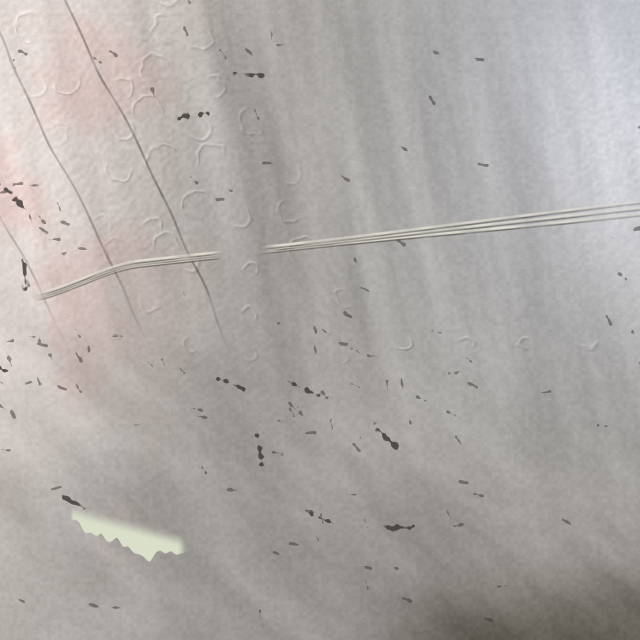
Reproduce this texture procedurally as a Shadertoy shader.

```glsl
// Weathered painted metal: grey and pink sheen, smears, embossed rings,
// a long scratch, cracks, specks and a pale chip.
// Layers are value noise, distance functions and jittered grids.
const vec3 GREY = vec3(0.635, 0.622, 0.605);
const vec3 PINK = vec3(0.885, 0.845, 0.825);
const vec3 COOL = vec3(0.745, 0.755, 0.785);
const vec3 SHADOW = vec3(0.35, 0.33, 0.295);
const vec3 CRACK = vec3(0.23, 0.215, 0.2);
const vec3 BARE = vec3(0.89, 0.875, 0.83);
const vec3 CHIP = vec3(0.85, 0.875, 0.79);
const float GRAIN = 0.075, SMEAR = 0.17, EMBOSS = 0.085;
const float RING_CELL = 0.07;

float hash(vec2 p) {
    return fract(sin(dot(p, vec2(127.1, 311.7))) * 43758.5453);
}

float noise(vec2 p) {
    vec2 i = floor(p), f = fract(p), e = vec2(1, 0);
    f = f * f * (3.0 - 2.0 * f);
    return mix(mix(hash(i), hash(i + e), f.x),
               mix(hash(i + e.yx), hash(i + 1.0), f.x), f.y);
}

float fbm(vec2 p) {
    float sum = 0.0;
    for (float amp = 0.533; amp > 0.06; amp *= 0.5) {
        sum += amp * noise(p);
        p = p * 2.03 + 17.3;
    }
    return sum;
}

float fall(float a, float b, float x) { return 1.0 - smoothstep(a, b, x); }

float blob(vec2 p, float x, float y, float w, float h) {
    vec2 d = (p - vec2(x, y)) / vec2(w, h);
    return exp(-dot(d, d));
}

float line(float d, float w) {
    return fall(0.3 * w, w + 0.7 / iResolution.y, abs(d));
}

// One broken, crooked raised ring
float ring(vec2 d, float r, float seed) {
    float bend = 0.007 * (noise(d * 90.0 + seed * 50.0) - 0.5);
    float x = (length(d) + bend - r) / 0.0024;
    float turn = atan(d.y, d.x + 1e-5) + 6.28 * seed;
    return exp(-x * x) * smoothstep(-0.6, 0.5, sin(turn));
}

// Leathery paint, a slanted band of rings and a row of small ones
float relief(vec2 p) {
    float rough = fall(0.25, 0.5, p.x) * smoothstep(0.35, 0.7, p.y);
    rough += blob(p, 1.0, 0.78, 0.13, 0.2);
    float h = (0.12 + 0.5 * rough) * noise(p * 150.0);
    for (int k = 0; k < 9; k++) {
        vec2 id = floor(p / RING_CELL) + vec2(k % 3 - 1, k / 3 - 1);
        float seed = hash(id + 3.1);
        vec2 c = (id + 0.2 + 0.6 * vec2(hash(id), seed)) * RING_CELL;
        float band = fall(0.12, 0.22, abs(c.x - 0.65 + 0.5 * c.y));
        band *= smoothstep(0.3, 0.55, c.y) * step(0.25, hash(id + 5.3));
        float r = mix(0.012, 0.021, smoothstep(0.4, 0.8, c.y));
        h += band * ring(p - c, r * (0.75 + 0.4 * seed), seed);
    }
    for (float x = 0.63; x < 0.95; x += 0.097)
        h += ring((p - vec2(x, 0.464)) * vec2(0.8, 1.2), 0.01, x * 7.0);
    return h;
}

float damage(vec2 p) {
    return 0.04 + 0.55 * blob(p, 0.05, 0.43, 0.14, 0.06)
         + 0.35 * blob(p, 0.04, 0.66, 0.08, 0.1)
         + 0.25 * blob(p, 0.5, 0.36, 0.2, 0.13)
         + 0.25 * blob(p, 0.4, 0.9, 0.025, 0.1);
}

// Ragged strokes on a jittered grid
float strokes(vec2 p, float cell, float width) {
    float cover = 0.0, ragged = 3.0 * width * (noise(p * 150.0) - 0.4);
    for (int k = 0; k < 9; k++) {
        vec2 id = floor(p / cell) + vec2(k % 3 - 1, k / 3 - 1);
        vec2 c = (id + vec2(hash(id), hash(id + 4.7))) * cell;
        float a = 1.6 + 1.8 * hash(id + 2.3), len = 0.25 * cell;
        vec2 axis = vec2(cos(a), sin(a)), d = p - c;
        d -= axis * clamp(dot(d, axis), -len, len);
        float hit = step(hash(id + 8.9), damage(c));
        cover = max(cover, hit * line(max(length(d) + ragged, 0.0), width));
    }
    return cover;
}

void mainImage(out vec4 fragColor, in vec2 fragCoord) {
    vec2 p = fragCoord / iResolution.xy;
    // Broad sheen
    float left = fall(-0.02, 0.42, p.x - 0.18 * p.y + 0.09);
    left *= mix(0.45, 1.0, smoothstep(0.2, 0.55, p.y));
    vec3 col = mix(GREY, PINK, left);
    float cool = smoothstep(0.4, 1.05, p.x) * smoothstep(0.1, 0.95, p.y);
    col = mix(col, COOL, cool) + 0.08 * blob(p, 1.0, 0.75, 0.13, 0.2);
    col -= 0.06 * fall(0.0, 0.35, p.y) * smoothstep(0.1, 0.5, p.x);
    col.gb -= 0.05 * left * smoothstep(0.45, 0.65, fbm(p * 7.0));
    float dark = fall(-0.02, 0.16, p.y) * smoothstep(0.5, 0.85, p.x);
    col = mix(col, SHADOW, dark);
    // Smears, steep above and diagonal below; grain and relief
    float steep = fbm(vec2(24.0 * p.x + 5.0 * p.y, p.y * 2.5));
    float slant = fbm(vec2(12.0 * p.x + 13.0 * p.y, 4.0 * (p.y - p.x)));
    float above = smoothstep(0.4, 0.75, p.y + 0.3 * p.x);
    col += SMEAR * (mix(slant, steep, above) - 0.5);
    col += GRAIN * (fbm(p * 170.0) - 0.5);
    vec2 tilt = vec2(-0.0013, 0.0013);
    col += EMBOSS * (relief(p - tilt) - relief(p + tilt));
    // Parallel hairlines, specks, gashes
    float hair = 0.0;
    for (float n = 0.0; n < 3.0; n++) {
        float x = 0.57 - 0.13 * n - 0.47 * p.y + 0.012 * noise(p.yy * 9.0 + n);
        hair += line(p.x - x, 0.0022) * (0.5 - 0.12 * n);
    }
    hair *= smoothstep(0.42, 0.6, p.y) * (0.4 + 0.6 * noise(p * 40.0));
    float marks = max(0.5 * strokes(p, 0.026, 0.0018), 0.8 * strokes(p, 0.09, 0.003));
    col = mix(col, CRACK, max(hair, marks));
    // Long scratch: pale strands with dark grooves, broken once
    float path = 0.565 + 0.11 * p.x - 0.035 * fall(0.04, 0.22, p.x);
    float shown = smoothstep(0.05, 0.08, p.x) * fall(0.8, 1.3, p.x);
    shown *= 1.0 - smoothstep(0.33, 0.35, p.x) * fall(0.4, 0.44, p.x);
    float spread = 0.0035 + 0.006 * smoothstep(0.45, 1.0, p.x);
    for (float n = -1.0; n < 2.0; n++) {
        float d = p.y - path - spread * n;
        float wear = shown * (0.45 + 0.55 * noise(vec2(p.x * 45.0, n)));
        col = mix(col, CRACK, 0.6 * wear * line(d + 0.0025, 0.002));
        col = mix(col, BARE, wear * line(d, 0.0024));
    }
    // Pale chip: soft upper side, jagged lower rim
    float t = (p.x - 0.11) / 0.185, top = 0.208 - 0.05 * t;
    float rim = 0.17 - 0.05 * smoothstep(0.0, 0.7, t) + 0.02 * noise(p.xx * 60.0);
    float body = smoothstep(rim, rim + 0.003, p.y) * fall(top - 0.018, top + 0.006, p.y);
    col = mix(col, CHIP, body * smoothstep(0.0, 0.03, t) * fall(0.9, 1.0, t));
    fragColor = vec4(col, 1.0);
}
```
